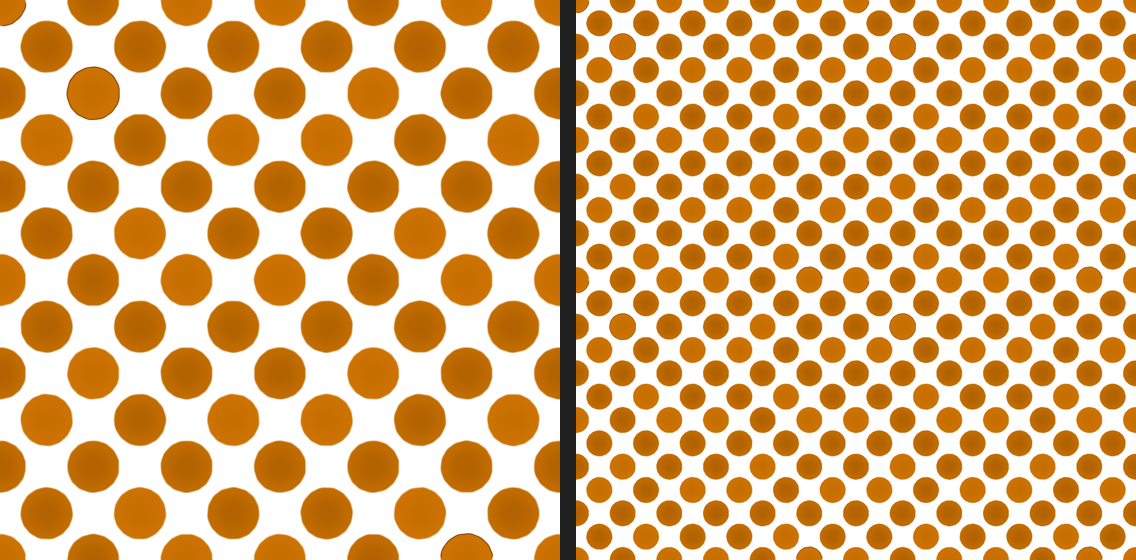
Left, the tile; right, the same tile 2 across and 2 down.
Reproduce this pattern procedurally as a Shadertoy shader.

```glsl
// Staggered orange polka dots on white: two interleaved square lattices.
// Light and dark dots follow a three-row rhythm; edges are slightly uneven
// and a few dots carry a thin dark rim. All cell ids wrap, so it tiles.

const float REPEATS      = 6.0;    // dots across and down, per lattice
const float RADIUS       = 0.277;  // in units of one repeat
const float RIM_GROWTH   = 0.009;  // extra radius of a rimmed dot
const float RIM_WIDTH    = 0.012;
const float EDGE_SOFT    = 0.012;
const float EDGE_WOBBLE  = 0.0025;
const float FLAT_SIDE    = 0.273;  // right-hand trim of the even rows
const vec3  PAPER        = vec3(1.0);
const vec3  DARK_CENTRE  = vec3(0.700, 0.388, 0.0);
const vec3  DARK_EDGE    = vec3(0.760, 0.424, 0.0);
const vec3  LIGHT_CENTRE = vec3(0.780, 0.433, 0.0);
const vec3  LIGHT_EDGE   = vec3(0.800, 0.450, 0.01);
const vec3  RIM_COLOUR   = vec3(0.540, 0.275, 0.0);

float hash(vec2 p) {
    vec3 q = fract(p.xyx * vec3(0.1031, 0.1030, 0.0973));
    q += dot(q, q.yzx + 33.33);
    return fract((q.x + q.y) * q.z);
}

// Light dots: the outer columns of every third row, the middle ones of the row before.
bool isLight(float col, float row) {
    bool middle = mod(col, 3.0) == 1.0;
    float phase = mod(row, 3.0);
    return (phase == 0.0 && !middle) || (phase == 2.0 && middle);
}

// Rim strength: one full ring and two partial arcs; dir points right and down.
float rimAmount(vec2 id, vec2 dir) {
    if (id == vec2(1.0, 2.0)) return 1.0;
    if (id == vec2(5.0, 0.0)) return smoothstep(0.0, 0.2, -dir.y);
    if (id == vec2(0.0, 0.0)) return smoothstep(0.0, 0.2, min(dir.x, dir.y));
    return 0.0;
}

void mainImage(out vec4 fragColor, in vec2 fragCoord) {
    vec2 uv = fragCoord / iResolution.xy;
    vec2 q = vec2(uv.x, 1.0 - uv.y) * REPEATS;
    float pixel = REPEATS / min(iResolution.x, iResolution.y);
    float soft = max(EDGE_SOFT, 0.75 * pixel);

    // Nearest dot of the two lattices
    vec2 evenCell = floor(q + 0.5), oddCell = floor(q);
    vec2 evenPos = q - evenCell, oddPos = q - oddCell - 0.5;
    bool odd = dot(oddPos, oddPos) < dot(evenPos, evenPos);
    vec2 p = odd ? oddPos : evenPos;
    vec2 cell = mod(odd ? oddCell : evenCell, REPEATS);
    vec2 id = vec2(cell.x, 2.0 * cell.y + (odd ? 1.0 : 0.0));

    // Disc with an uneven outline
    float r = length(p);
    float rim = rimAmount(id, p / max(r, 1e-4));
    float seed = 6.2832 * hash(id + 1.0);
    float wobble = EDGE_WOBBLE * sin(43.0 * p.x + seed) * sin(39.0 * p.y + 2.0 * seed);
    float d = r - RADIUS - RIM_GROWTH * rim + wobble;
    if (!odd) d = max(d, p.x - FLAT_SIDE - RIM_GROWTH * rim);

    // Fill shading, then rim
    bool light = isLight(id.x, id.y);
    float shade = smoothstep(0.25, 1.0, r / RADIUS);
    vec3 ink = light ? mix(LIGHT_CENTRE, LIGHT_EDGE, shade)
                     : mix(DARK_CENTRE, DARK_EDGE, shade);
    float line = smoothstep(-RIM_WIDTH - 0.5 * soft, -RIM_WIDTH + 0.5 * soft, d);
    ink = mix(ink, RIM_COLOUR, line * rim);

    float edge = mix(soft, max(0.5 * EDGE_SOFT, 0.75 * pixel), rim);
    fragColor = vec4(mix(ink, PAPER, smoothstep(-edge, edge, d)), 1.0);
}
```
